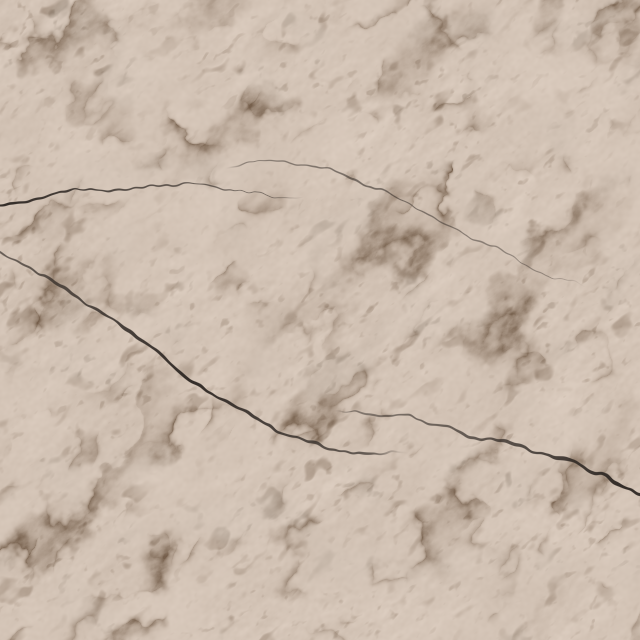
This texture is drawn by a WebGL 1 fragment shader. Its source:

```glsl
precision highp float;
// Weathered cream limestone with diagonal brown stains, small pits and hairline cracks.
uniform vec2 u_resolution;

const vec3 CREAM = vec3(0.85, 0.79, 0.737);
const vec3 BROWN = vec3(0.49, 0.405, 0.33);
const vec3 GREY = vec3(0.53, 0.49, 0.44);
const vec3 CRACK_DARK = vec3(0.17, 0.145, 0.13);
const float GRAIN_ANGLE = 0.72;

vec2 hash2(vec2 cell) {
  vec3 h = fract(cell.xyx * vec3(0.1031, 0.1030, 0.0973));
  h += dot(h, h.yzx + 33.33);
  return fract((h.xx + h.yz) * h.zy) * 2.0 - 1.0;
}

// Gradient noise, roughly -0.7 to 0.7.
float noise(vec2 p) {
  vec2 i = floor(p), f = p - i;
  vec2 u = f * f * f * (f * (f * 6.0 - 15.0) + 10.0);
  float low = mix(dot(hash2(i), f),
                  dot(hash2(i + vec2(1, 0)), f - vec2(1, 0)), u.x);
  float high = mix(dot(hash2(i + vec2(0, 1)), f - vec2(0, 1)),
                   dot(hash2(i + 1.0), f - 1.0), u.x);
  return mix(low, high, u.y);
}

float fbm(vec2 p) {
  float sum = 0.0, gain = 0.6;
  for (int k = 0; k < 4; k++) {
    sum += gain * noise(p);
    p = mat2(1.6, 1.2, -1.2, 1.6) * p + 17.3;
    gain *= 0.5;
  }
  return sum;
}

// Crescent stains: noise contours, crisp on one side and washed out on the other.
float stains(vec2 q, vec2 scale, float seed, float rarity) {
  vec2 warp = vec2(fbm(q * 14.0 + seed), fbm(q * 14.0 - seed));
  vec2 w = q * scale + seed + 0.55 * warp;
  float level = noise(w) + 0.3 * noise(w * 2.3);
  float rim = level > 0.0 ? exp(-level / 0.13) : exp(level / 0.035);
  float patchMask = smoothstep(rarity, rarity + 0.3, noise(w * 1.15 + 41.0));
  float breakup = 0.75 + 0.9 * fbm(q * vec2(35.0, 55.0) + seed);
  return rim * patchMask * clamp(breakup, 0.0, 1.2);
}

// Small slanted pits of one size.
float pits(vec2 q, vec2 scale, float seed, float threshold) {
  vec2 warp = vec2(noise(q * 30.0 + seed), noise(q * 30.0 - seed));
  float depth = noise(q * scale + seed + 0.7 * warp);
  depth += 0.35 * noise(q * scale * 2.4 - seed);
  return smoothstep(threshold, threshold + 0.32, depth);
}

float crackHeight(float x, vec2 a, vec2 b, vec2 bend, float seed) {
  float t = (x - a.x) / (b.x - a.x);
  float path = mix(a.y, b.y, t) + bend.x * 4.0 * t * (1.0 - t)
             + bend.y * sin(6.2832 * t);
  return path + 0.015 * noise(vec2(x * 16.0, seed))
              + 0.006 * noise(vec2(x * 55.0, seed + 5.0));
}

// bend = (bow, sway); fade = (darkest place along the crack, falloff).
float crack(vec2 p, vec2 a, vec2 b, vec2 bend, vec2 fade, float width, float seed) {
  float t = (p.x - a.x) / (b.x - a.x);
  float y = crackHeight(p.x, a, b, bend, seed);
  float step_x = 0.003;
  float slope = (crackHeight(p.x + step_x, a, b, bend, seed) - y) / step_x;
  float dist = abs(p.y - y) / sqrt(1.0 + slope * slope);
  float strength = clamp(1.0 - fade.y * abs(t - fade.x), 0.0, 1.0);
  float wander = 1.0 + 0.8 * noise(vec2(p.x * 40.0, seed + 9.0));
  float halfWidth = width * mix(0.3, 1.0, strength) * wander;
  float soft = max(0.0011, 0.7 / u_resolution.y);
  float ends = smoothstep(0.0, 0.06, t) * (1.0 - smoothstep(0.9, 1.0, t));
  float line = 1.0 - smoothstep(halfWidth - soft, halfWidth + soft, dist);
  return line * ends * mix(0.4, 0.95, strength);
}

void main() {
  vec2 p = gl_FragCoord.xy / u_resolution;
  vec2 along = vec2(cos(GRAIN_ANGLE), sin(GRAIN_ANGLE));
  vec2 q = vec2(dot(p, along), dot(p, vec2(-along.y, along.x)));

  // Pale stone: cloudy mottling and a fine slanted relief.
  float rough = smoothstep(-0.25, 0.2, fbm(q * vec2(3.5, 5.0) + 8.0));
  vec2 reliefScale = vec2(20.0, 38.0);
  float relief = fbm(q * reliefScale) - fbm((q + vec2(0.002, 0.006)) * reliefScale);
  float tone = 0.055 + 0.13 * fbm(q * vec2(7.0, 11.0) + 3.0)
             + 0.14 * relief * (0.4 + rough) + 0.05 * noise(p * 110.0);

  // Brown stains and pits darken the stone.
  float stain = 0.95 * stains(q, vec2(5.5, 9.0), 13.7, 0.03)
              + 0.6 * stains(q, vec2(10.0, 17.0), 71.2, 0.06);
  float pitting = 0.36 * pits(q, vec2(20.0, 40.0), 5.3, 0.17)
                + 0.26 * pits(q, vec2(42.0, 75.0), 27.9, 0.2);
  tone += stain + pitting * (0.2 + 0.8 * rough);
  float greyness = 0.6 * smoothstep(0.0, 0.35, noise(p * 13.0 + 60.0));
  vec3 dark = mix(BROWN, GREY, greyness * (1.0 - clamp(stain * 2.0, 0.0, 1.0)));
  vec3 color = mix(CREAM, dark, clamp(tone, -0.08, 1.08));

  // Two long dark cracks and two fainter hairlines.
  float cracks = crack(p, vec2(-0.04, 0.674), vec2(0.48, 0.69), vec2(0.025, 0.0),
                       vec2(0.1, 1.0), 0.0016, 2.5);
  cracks = max(cracks, 0.6 * crack(p, vec2(0.35, 0.735), vec2(0.92, 0.55),
                       vec2(0.04, 0.02), vec2(0.4, 1.2), 0.0013, 14.5));
  cracks = max(cracks, crack(p, vec2(-0.04, 0.63), vec2(0.64, 0.29),
                       vec2(-0.05, 0.025), vec2(0.5, 1.3), 0.0024, 23.5));
  cracks = max(cracks, crack(p, vec2(0.52, 0.36), vec2(1.06, 0.2),
                       vec2(0.028, 0.0), vec2(0.85, 1.1), 0.0028, 37.5));
  gl_FragColor = vec4(mix(color, CRACK_DARK, cracks), 1.0);
}
```
